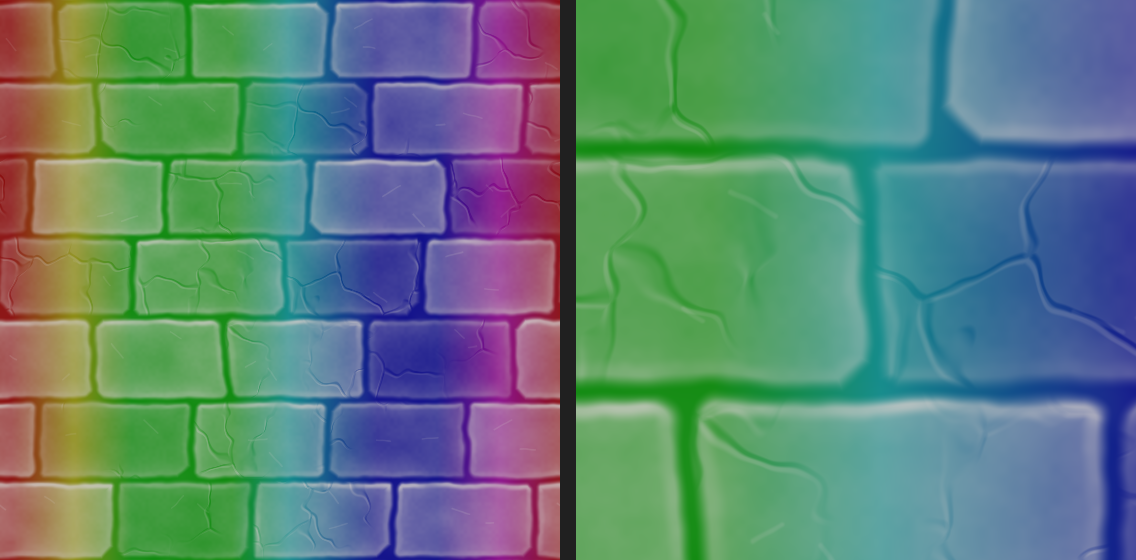
Left: the whole. Right: its middle third, enlarged.
Give the GLSL for this texture, as a WebGL 2 fragment shader.

```glsl
#version 300 es
precision highp float;
// Worn stone brick wall, seven courses of four bricks, tinted by a horizontal rainbow.
uniform vec2 u_resolution;
out vec4 fragColor;

float hash(vec2 p) {
  vec3 q = fract(p.xyx * 0.1031);
  q += dot(q, q.yzx + 33.33);
  return fract((q.x + q.y) * q.z);
}

// Value noise that wraps after the given number of cells
float noise(vec2 p, float period) {
  vec2 i = floor(p), f = fract(p);
  f = f * f * (3.0 - 2.0 * f);
  vec2 a = mod(i, period), b = mod(i + 1.0, period);
  return mix(mix(hash(a), hash(vec2(b.x, a.y)), f.x),
             mix(hash(vec2(a.x, b.y)), hash(b), f.x), f.y);
}

// Uneven, slightly slanted upright joint, in brick widths
float joint(float col, float row, float y) {
  vec2 id = vec2(mod(col, 4.0), row);
  return col + (hash(id + 7.0) - 0.5) * 0.12 + (hash(id + 19.0) - 0.5) * 0.10 * y;
}

// Branching cracks: jagged cell borders, kept only in patches
float crack(vec2 p, float seed) {
  vec2 q = p * 10.0 + seed * 60.0 + 9.0;
  float patchy = smoothstep(0.42, 0.62, noise(q * 0.9 + 31.0, 512.0));
  q += 0.3 * vec2(noise(q * 4.0, 512.0), noise(q * 4.0 + 50.0, 512.0));
  float nearest = 9.0, second = 9.0;
  for (int j = -1; j <= 1; j++)
    for (int i = -1; i <= 1; i++) {
      vec2 cell = floor(q) + vec2(i, j);
      float d = length(cell + vec2(hash(cell), hash(cell + 71.0)) - q);
      second = min(second, max(nearest, d));
      nearest = min(nearest, d);
    }
  return patchy * (1.0 - smoothstep(0.01, 0.065, second - nearest));
}

// Short pale scratch around a random spot
float scratch(vec2 p, vec2 id) {
  vec2 c = (vec2(hash(id + 3.0), hash(id + 5.0)) - 0.5) * vec2(0.17, 0.09);
  vec2 dir = normalize(vec2(1.0, hash(id + 8.0) * 2.4 - 1.4));
  float len = 0.006 + 0.012 * hash(id + 11.0);
  float along = clamp(dot(p - c, dir), -len, len);
  return 1.0 - smoothstep(0.0003, 0.0025, length(p - c - dir * along));
}

// Wide green and blue bands, narrow bands between
vec3 rainbow(float x) {
  vec3 rise = clamp((x - vec3(0.78, 0.02, 0.415)) / vec3(0.11, 0.11, 0.10), 0.0, 1.0);
  vec3 fall = clamp((x - vec3(0.135, 0.515, 0.895)) / vec3(0.10, 0.16, 0.11), 0.0, 1.0);
  return vec3(1.0, 0.0, 0.0) + rise - fall;
}

void main() {
  vec2 uv = gl_FragCoord.xy / u_resolution;

  // Ragged outlines and slightly uneven courses
  vec2 wobble = vec2(noise(uv * 30.0, 30.0), noise(uv * 24.0 + 5.0, 24.0)) - 0.5;
  wobble += 0.3 * vec2(noise(uv * 80.0, 80.0), noise(uv * 80.0 + 40.0, 80.0)) - 0.15;
  vec2 p = uv + wobble * 0.006;
  p.y -= 0.006 * smoothstep(0.29, 0.42, uv.y) * (1.0 - smoothstep(0.74, 0.85, uv.y));

  // Find the brick
  float shifts[7] = float[7](0.80, 0.32, 0.655, 0.0, 0.24, 0.70, 0.38);
  float course = floor(p.y * 7.0);
  float row = mod(course, 7.0);
  float y = fract(p.y * 7.0) - 0.5;
  float x = p.x * 4.0 - shifts[int(row)];
  float col = floor(x);
  if (x < joint(col, row, y)) col -= 1.0;
  else if (x >= joint(col + 1.0, row, y)) col += 1.0;
  float left = joint(col, row, y), right = joint(col + 1.0, row, y);
  vec2 id = vec2(mod(col, 4.0), row);
  float seed = hash(id + 43.0);
  float age = smoothstep(0.5, 0.9, seed);

  // Rounded block, now and then with a knocked-off corner
  vec2 local = vec2((x - 0.5 * (left + right)) / 4.0, y / 7.0);
  vec2 halfSize = vec2((right - left) / 8.0 - 0.0042, 0.5 / 7.0 - 0.0036);
  float radius = 0.006 + 0.009 * hash(id + 13.0);
  vec2 over = abs(local) - halfSize;
  vec2 corner = over + radius;
  float d = length(max(corner, 0.0)) + min(max(corner.x, corner.y), 0.0) - radius;
  float chip = hash(id * 3.0 + sign(local) + 90.0);
  d = max(d, (over.x + over.y) * 0.707 + 0.017 * chip * chip * chip);
  float inside = 1.0 - smoothstep(-0.006, 0.0035, d);

  // Stone face: old bricks are darker; blotches and grain
  float tone = mix(0.43, 0.25, age) + 0.08 * (hash(id + 29.0) - 0.5);
  tone += 0.13 * (noise(uv * 14.0, 14.0) - 0.5) + 0.05 * (noise(uv * 40.0, 40.0) - 0.5);
  tone += 0.025 * (noise(uv * 160.0, 160.0) - 0.5);

  // Worn rim, brightest along the top
  float topness = smoothstep(0.020, 0.004, halfSize.y - local.y);
  float wear = 0.4 + 0.9 * noise(uv * 30.0 + 11.0, 30.0);
  float rim = smoothstep(-0.015, -0.007, d) * (1.0 - smoothstep(-0.006, 0.001, d));
  tone += rim * wear * mix(0.08, 0.27, topness) * mix(1.0, 0.6, age);
  tone += 0.06 * smoothstep(-0.035, -0.005, d);

  // Cracks with a lit lip, then scratches
  if (seed > 0.5) {
    tone -= 0.16 * crack(local, seed);
    tone += 0.12 * crack(local + vec2(0.0025, 0.003), seed);
  }
  for (float k = 0.0; k < 2.0; k++)
    tone += 0.08 * scratch(local, id + k * 17.0);

  // Dark joints, tinted
  float mortar = 0.08 + 0.05 * noise(uv * 40.0, 40.0);
  float light = mix(mortar, clamp(tone, 0.08, 0.85), inside);
  fragColor = vec4(mix(rainbow(uv.x) * 0.52, vec3(0.82, 0.80, 0.79), light), 1.0);
}
```
